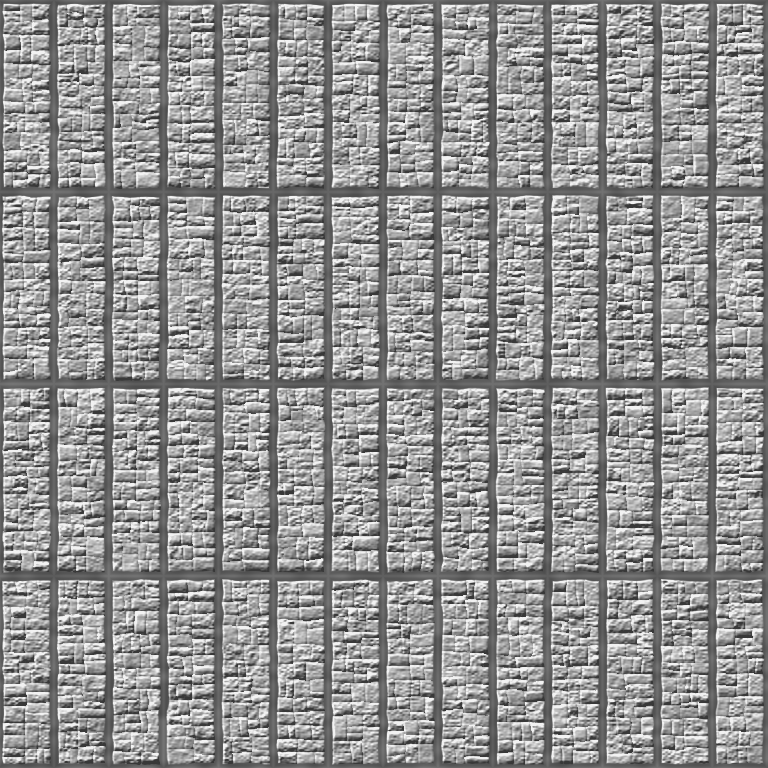
Give the GLSL for this texture map, as a three.js fragment shader.

```glsl
// Grey relief of 14 by 4 upright panels parted by dark grooves, each packed with rough stones.
// Every panel is cut at random into smaller and smaller rectangles; each stone then gets
// a lit top and left edge, a shaded lower and right edge, and an embossed noise grain.

varying vec2 vUv;

const float COLUMNS = 14.0;
const float PANEL_HEIGHT = 3.5;                 // in column widths: four rows
const vec2 GROOVE_HALF = vec2(0.072, 0.078);
const vec2 LIGHT_STEP = vec2(-0.016, 0.030);    // towards the upper left

float hash(vec2 p) {
  vec3 q = fract(p.xyx * vec3(0.1031, 0.1030, 0.0973));
  q += dot(q, q.yzx + 33.33);
  return fract((q.x + q.y) * q.z);
}

float pick(float id, float channel) {
  return hash(vec2(id * 917.0 + 3.1, channel * 7.3 + 1.7));
}

// Value noise that wraps at the canvas borders; frequency is per column width.
float noise(vec2 p, vec2 frequency) {
  vec2 period = frequency * COLUMNS;
  vec2 cell = floor(p * frequency);
  vec2 f = fract(p * frequency);
  f = f * f * (3.0 - 2.0 * f);
  vec2 a = mod(cell, period);
  vec2 b = mod(cell + 1.0, period);
  return mix(mix(hash(a), hash(vec2(b.x, a.y)), f.x),
             mix(hash(vec2(a.x, b.y)), hash(b), f.x), f.y);
}

float roughHeight(vec2 p) {
  return 0.6 * noise(p, vec2(9.0, 13.0)) + 0.4 * noise(p, vec2(19.0, 28.0));
}

float emboss(vec2 p) {
  return roughHeight(p) - roughHeight(p + LIGHT_STEP);
}

float ridge(float d, float width) {
  return exp(-d * d / (width * width));
}

float shade(float d, float width) {
  return 1.0 - smoothstep(0.0, width, d);
}

// Narrows the rectangle lo..hi to the stone that holds q and returns its id.
float findStone(vec2 q, float seed, inout vec2 lo, inout vec2 hi) {
  float id = seed;
  for (int i = 0; i < 9; i++) {
    vec2 size = hi - lo;
    if (size.x * size.y < mix(0.055, 0.15, pick(id, 1.0))) break;
    float ratio = mix(0.34, 0.66, pick(id, 2.0));
    vec2 cut = mix(lo, hi, ratio);
    float side;
    if (size.x > size.y * mix(0.75, 1.5, pick(id, 3.0))) {
      side = step(cut.x, q.x);
      if (side > 0.5) lo.x = cut.x; else hi.x = cut.x;
    } else {
      side = step(cut.y, q.y);
      if (side > 0.5) lo.y = cut.y; else hi.y = cut.y;
    }
    id = pick(id, 5.0 + side);
  }
  return id;
}

float stoneTone(vec2 p, vec2 q, vec2 lo, vec2 hi, float id) {
  float lift = pick(id, 8.0);
  float tone = 0.645 + 0.13 * (pick(id, 9.0) - 0.5);
  tone += emboss(p) * mix(0.45, 1.35, pick(id, 10.0));
  tone += (noise(p, vec2(5.0, 6.0)) - 0.5) * 0.12;

  // Sides turned from the light
  tone -= shade(q.y - lo.y, mix(0.05, 0.13, lift)) * mix(0.14, 0.46, lift);
  tone -= shade(hi.x - q.x, 0.055) * mix(0.08, 0.26, lift);

  // Lit edges, worn unevenly
  float wear = mix(0.45, 1.2, noise(p, vec2(7.0)));
  float lit = max(ridge(hi.y - q.y - 0.025, 0.026) * mix(0.18, 0.40, lift),
                  ridge(q.x - lo.x - 0.022, 0.022) * mix(0.12, 0.32, lift));
  return tone + lit * wear;
}

float grooveTone(vec2 p, vec2 q, vec2 panelSize) {
  vec2 fromCentre = min(q, panelSize - q);
  float floorLight = ridge(min(fromCentre.x, fromCentre.y), 0.035);
  return 0.34 + 0.07 * floorLight + 0.10 * (noise(p, vec2(4.0, 6.0)) - 0.5);
}

void main() {
  vec2 p = (vUv + vec2(0.0012, 0.0)) * COLUMNS;
  vec2 panelSize = vec2(1.0, PANEL_HEIGHT);
  vec2 panel = mod(floor(p / panelSize), vec2(COLUMNS, 4.0));
  vec2 q = mod(p, panelSize);

  // Uneven edges
  vec2 wobble = vec2(noise(p, vec2(4.0, 5.0)), noise(p + 5.37, vec2(4.0, 5.0))) - 0.5;
  vec2 bent = q + wobble * 0.045;

  vec2 lo = GROOVE_HALF;
  vec2 hi = panelSize - GROOVE_HALF;
  vec2 inset = min(bent - lo, hi - bent);
  float inside = smoothstep(-0.012, 0.022, min(inset.x, inset.y));
  float rim = max(ridge(bent.x - lo.x - 0.015, 0.022), ridge(hi.y - bent.y - 0.015, 0.024));

  float id = findStone(bent, hash(panel + 11.0), lo, hi);
  float stone = stoneTone(p, bent, lo, hi, id) + 0.12 * rim;
  float tone = mix(grooveTone(p, q, panelSize), stone, inside);
  gl_FragColor = vec4(vec3(clamp(tone, 0.22, 0.95)), 1.0);
}
```
